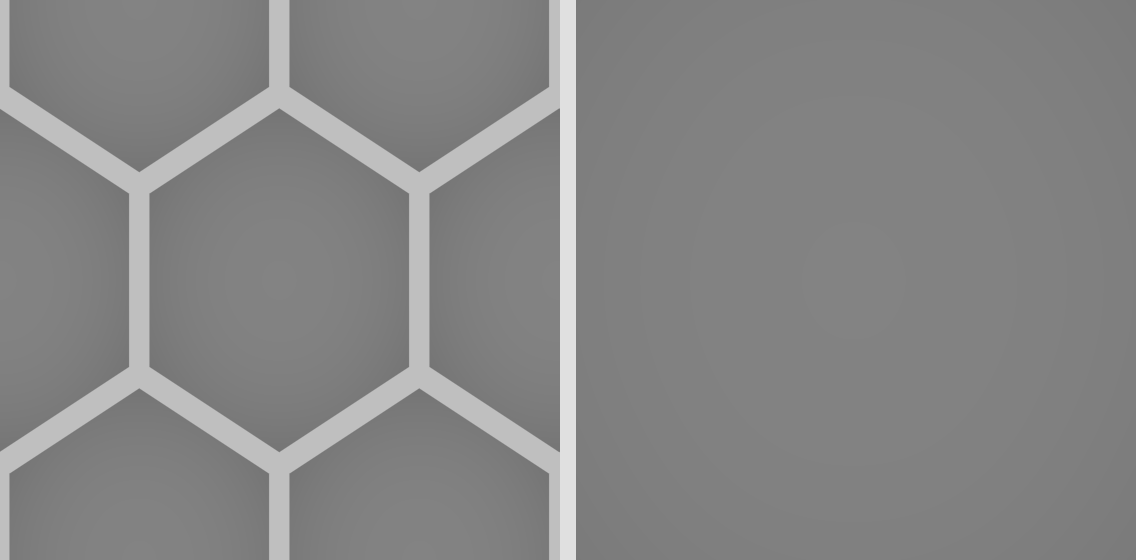
Left: the whole. Right: its middle third, enlarged.
This pattern is drawn by a WebGL 1 fragment shader. Its source:

```glsl
precision highp float;
// Staggered elongated hexagonal tiles with pale flat joints, two across and two rows down.
// Two interleaved rectangular lattices place the tiles; three edge axes give both
// the tile outline and a soft darkening towards its edges and corners.

uniform vec2 u_resolution;

const vec2  LATTICE_COUNT  = vec2(2.0, 1.0);    // whole repeats of each lattice
const vec2  TILE_CENTER    = vec2(0.4987, 0.4995);
const float TILE_HALF_W    = 0.2318;
const float TILE_HALF_H    = 0.3070;
const float SLANT_SLOPE    = 0.657;             // rise over run of the sloping edges
const vec3  JOINT_COLOR    = vec3(0.75);
const vec3  TILE_COLOR     = vec3(0.512);       // at the middle of a tile
const float EDGE_DARKENING = 0.027;
const float SHADE_POWER    = 2.5;               // higher keeps the middle flatter

// Offset from the nearest tile centre of a wrapping rectangular lattice.
vec2 latticeOffset(vec2 uv, vec2 center) {
  vec2 cell = (uv - center) * LATTICE_COUNT;
  return (fract(cell + 0.5) - 0.5) / LATTICE_COUNT;
}

vec2 slantNormal() {
  return normalize(vec2(SLANT_SLOPE, 1.0));
}

// Distance from the centre to the side edges and to the two pairs of sloping edges.
vec3 apothems() {
  float slant = TILE_HALF_H * slantNormal().y;
  return vec3(TILE_HALF_W, slant, slant);
}

// Position measured along the three edge normals.
vec3 edgeAxes(vec2 p) {
  vec2 n = slantNormal();
  return abs(vec3(p.x, dot(p, n), dot(p, vec2(-n.x, n.y))));
}

// Signed distance to the tile outline, negative inside.
float tileDistance(vec2 p) {
  vec3 d = edgeAxes(p) - apothems();
  return max(d.x, max(d.y, d.z));
}

// Round shading in the middle that grows hexagonal and darkest at the corners.
vec3 tileColor(vec2 p) {
  vec3 reach = pow(edgeAxes(p) / apothems(), vec3(SHADE_POWER));
  return TILE_COLOR - EDGE_DARKENING * dot(reach, vec3(1.0));
}

void main() {
  vec2 uv = gl_FragCoord.xy / u_resolution;
  float pixel = 1.0 / min(u_resolution.x, u_resolution.y);

  // Pick the nearer tile of the two staggered lattices.
  vec2 p = latticeOffset(uv, TILE_CENTER);
  vec2 q = latticeOffset(uv, TILE_CENTER + 0.5 / LATTICE_COUNT);
  float distP = tileDistance(p);
  float distQ = tileDistance(q);
  vec2 local = distP < distQ ? p : q;

  // Joints fill everything outside the tiles.
  float joint = smoothstep(-0.75 * pixel, 0.75 * pixel, min(distP, distQ));
  gl_FragColor = vec4(mix(tileColor(local), JOINT_COLOR, joint), 1.0);
}
```
